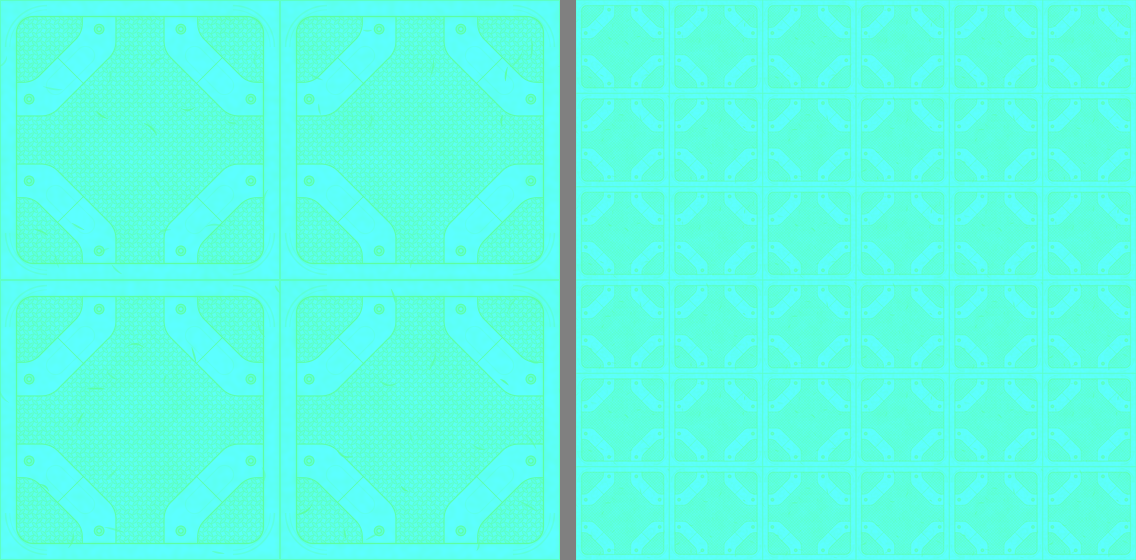
Left: one tile. Right: repeated 3 by 3.
Give the GLSL for this texture map, as a Shadertoy shader.

```glsl
const float PANELS = 2.0;           // panels across and down
const float TREAD_REPEATS = 32.0;   // lozenge pairs per panel
const vec2 LOZENGE_HALF = vec2(0.46, 0.165);
const float RIM = 0.055;            // half width of a lozenge outline
const float SCRATCH_CELLS = 11.0;   // scratch cells across the canvas
const float SCRATCH_CHANCE = 0.55;
const float LINE = 0.0022;          // half width of the main outlines
const float FRAME_HALF = 0.441;
const float FRAME_RADIUS = 0.060;
const float CORNER_BLEND = 0.025;
const vec2 BOLT = vec2(0.396, 0.146);
const vec2 TINT = vec2(0.36, 1.0);  // constant red and green

// Blue level of each surface
const float METAL = 0.98;
const float TREAD_BASE = 0.95;
const float LOZENGE = 0.90;
const float LOZENGE_RIM = 0.77;
const float GROOVE = 0.60;
const float SEAM = 0.76;
const float SCRATCH = 0.62;

vec2 hash2(vec2 p) {
    vec3 q = fract(p.xyx * vec3(0.1031, 0.1030, 0.0973));
    q += dot(q, q.yzx + 33.33);
    return fract((q.xx + q.yz) * q.zy);
}

float cornerGradient(vec2 cell, vec2 offset, float period) {
    float angle = 6.28319 * hash2(mod(cell, period) + period).x;
    return dot(vec2(cos(angle), sin(angle)), offset);
}

float gradientNoise(vec2 uv, float period) {
    vec2 p = uv * period, i = floor(p), f = p - i;
    vec2 u = f * f * f * (f * (f * 6.0 - 15.0) + 10.0), e = vec2(1.0, 0.0);
    float low = mix(cornerGradient(i, f, period), cornerGradient(i + e.xy, f - e.xy, period), u.x);
    float high = mix(cornerGradient(i + e.yx, f - e.yx, period), cornerGradient(i + e.xx, f - e.xx, period), u.x);
    return mix(low, high, u.y);
}

float fill(float d, float px) { return clamp(0.5 - d / px, 0.0, 1.0); }

float stroke(float d, float halfWidth, float px) { return fill(abs(d) - halfWidth, px); }

float smoothMin(float a, float b, float k) {
    float h = max(k - abs(a - b), 0.0) / k;
    return min(a, b) - h * h * k * 0.25;
}

float roundedBox(vec2 p, float halfSize, float radius) {
    vec2 d = abs(p) - halfSize + radius;
    return length(max(d, 0.0)) + min(max(d.x, d.y), 0.0) - radius;
}

// Pointed lozenge lying along the diagonal given by lean
float lozenge(vec2 p, float lean) {
    vec2 f = fract(p) - 0.5;
    vec2 r = vec2(f.x + lean * f.y, f.y - lean * f.x) * 0.70711;
    float x = r.x / LOZENGE_HALF.x, slope = 2.0 * LOZENGE_HALF.y * x / LOZENGE_HALF.x;
    return (abs(r.y) - LOZENGE_HALF.y * (1.0 - x * x)) / sqrt(1.0 + slope * slope);
}

// Two interleaved lattices, each tip facing a neighbour's flank
float treadLevel(vec2 p, float px) {
    float d = min(lozenge(p, 1.0), lozenge(p + 0.5, -1.0));
    float level = mix(TREAD_BASE, LOZENGE, fill(d, px));
    return mix(level, LOZENGE_RIM, stroke(d, RIM, px));
}

// Short bent scratches scattered over a wrapping grid
float scratches(vec2 uv, float px) {
    vec2 p = uv * SCRATCH_CELLS, home = floor(p);
    float mark = 0.0;
    for (int j = -1; j <= 1; j++)
    for (int i = -1; i <= 1; i++) {
        vec2 cell = home + vec2(i, j), id = mod(cell, SCRATCH_CELLS);
        vec2 place = hash2(id + 17.0), form = hash2(id + 53.0), wear = hash2(id + 91.0);
        float angle = 6.28319 * form.x;
        vec2 axis = vec2(cos(angle), sin(angle)), d = p - cell - place;
        vec2 r = vec2(dot(d, axis), dot(d, vec2(-axis.y, axis.x)));
        float reach = mix(0.09, 0.22, form.y);
        float bend = r.y - (wear.y - 0.5) * 5.0 * (r.x * r.x - 0.01);
        float taper = clamp(1.0 - r.x * r.x / (reach * reach), 0.0, 1.0);
        float line = stroke(bend, 0.018 * taper, px) * smoothstep(0.0, 0.3, taper);
        mark = max(mark, line * step(wear.x, SCRATCH_CHANCE) * mix(0.4, 0.95, place.x));
    }
    return mark;
}

void mainImage(out vec4 fragColor, in vec2 fragCoord) {
    vec2 uv = fragCoord / iResolution.xy;
    float canvasPx = 1.0 / min(iResolution.x, iResolution.y), px = PANELS * canvasPx;
    vec2 p = fract(uv * PANELS) - 0.5, q = abs(p);
    float a = max(q.x, q.y), b = min(q.x, q.y);
    float cloud = gradientNoise(uv, 12.0) + 0.7 * gradientNoise(uv, 30.0);
    float grain = gradientNoise(uv, 75.0);

    // Distances to the frame opening and the diagonal brackets
    float frame = roundedBox(p, FRAME_HALF, FRAME_RADIUS);
    float center = smoothMin(b - 0.086, (a + b - 0.404) * 0.70711, CORNER_BLEND);
    float corner = smoothMin(b - 0.206, (a + b - 0.589) * 0.70711, CORNER_BLEND);
    float bracket = max(corner, -center);
    float opening = fill(frame, px), plate = opening * fill(bracket, px);

    // Tread plate and smooth metal
    float tread = treadLevel(uv * PANELS * TREAD_REPEATS, px * TREAD_REPEATS);
    tread += 0.035 * cloud + 0.03 * grain;
    float metal = METAL + 0.035 * cloud + 0.045 * grain;
    float level = mix(metal, tread, opening - plate);

    // Bracket seam and pressed slot
    vec2 arm = vec2(a - b, a + b - 0.4965) * 0.70711;
    float slot = length(vec2(max(arm.x - 0.075, 0.0), arm.y)) - 0.033;
    level -= plate * 0.06 * stroke(slot, 0.002, px);
    level = mix(level, GROOVE, 0.8 * plate * stroke(arm.x, 0.0014, px));

    // Curved creases at the frame corners
    vec2 edge = 0.5 - q, fromArc = edge - 0.168;
    float arcSide = (1.0 - opening) * fill(max(fromArc.x, fromArc.y), px);
    float crease = stroke(length(fromArc) - 0.148, 0.0028, px)
                 + 0.7 * stroke(length(fromArc) - 0.133, 0.002, px);
    level -= 0.11 * arcSide * crease;

    // Outlines, their soft shade, and the joints between panels
    level -= 0.07 * exp(-abs(frame) * 130.0);
    level = mix(level, GROOVE, 0.9 * opening * stroke(bracket, LINE * 0.8, px));
    level = mix(level, GROOVE, 0.9 * stroke(frame, LINE, px));
    float joint = min(edge.x, edge.y);
    level -= 0.07 * exp(-joint * 100.0);
    level = mix(level, SEAM, stroke(joint, 0.0035, px));

    // Bolts
    float bolt = length(vec2(a, b) - BOLT);
    level = mix(level, 0.84, fill(bolt - 0.019, px));
    level = mix(level, 0.62, 0.85 * stroke(bolt - 0.017, 0.002, px));
    level = mix(level, 0.60, 0.85 * stroke(bolt - 0.008, 0.002, px));
    level = mix(level, 0.95, fill(bolt - 0.005, px));

    level = mix(level, SCRATCH, scratches(uv, canvasPx * SCRATCH_CELLS));
    fragColor = vec4(TINT, clamp(level, 0.0, 1.0), 1.0);
}
```
